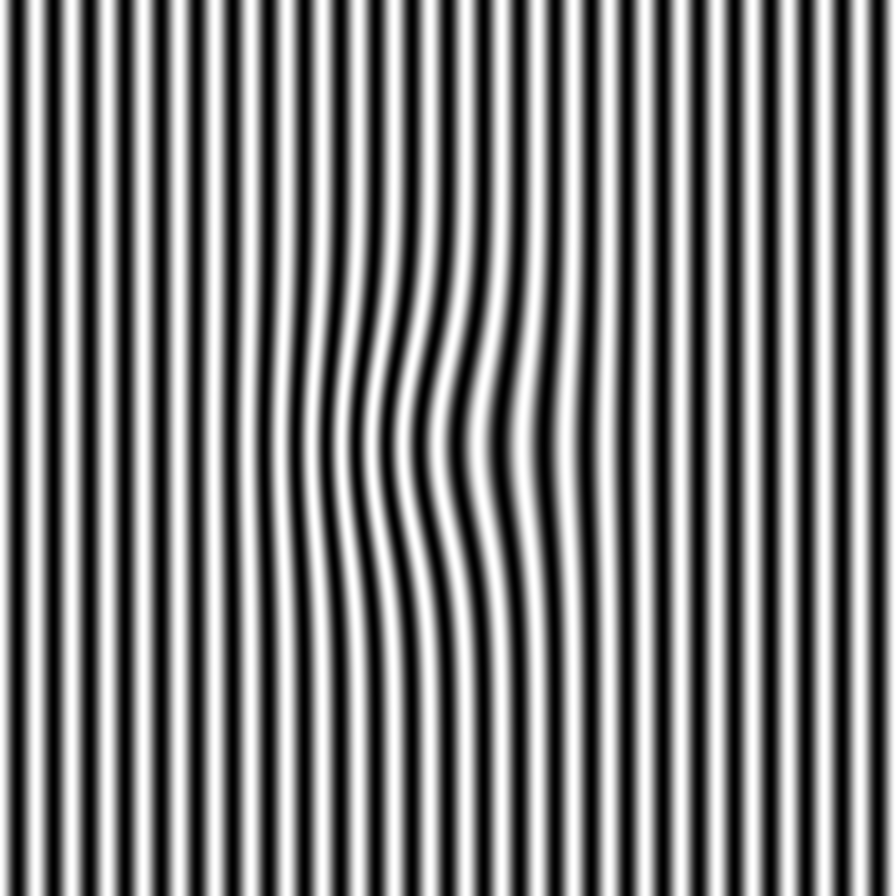
Write a Shadertoy shader that draws this pattern.

```glsl
// Upright black and white stripes with a soft bulge near the middle.
// A cosine wave across the canvas makes the stripes; a round Gaussian bump
// added to its phase bends them sideways to the left.

const float TAU = 6.2831853;
const float STRIPE_COUNT = 25.0;
const vec2  BULGE_CENTER = vec2(0.478, 0.503);
const float BULGE_RADIUS = 0.135;
const float BULGE_PHASE  = 5.0;   // phase shift at the peak, in radians

// Smooth round bump: 1 at the center, fading to 0 past the radius
float gaussianBump(vec2 p, vec2 center, float radius) {
    vec2 offset = (p - center) / radius;
    return exp(-dot(offset, offset));
}

// Brightness of a soft stripe, from 0 to 1, at a phase in radians
float softStripe(float phase) {
    return 0.5 + 0.5 * cos(phase);
}

void mainImage(out vec4 fragColor, in vec2 fragCoord) {
    vec2 uv = fragCoord / iResolution.xy;

    // Bend the even stripes with the bump
    float bend = BULGE_PHASE * gaussianBump(uv, BULGE_CENTER, BULGE_RADIUS);
    float brightness = softStripe(TAU * STRIPE_COUNT * uv.x + bend);

    fragColor = vec4(vec3(brightness), 1.0);
}
```
